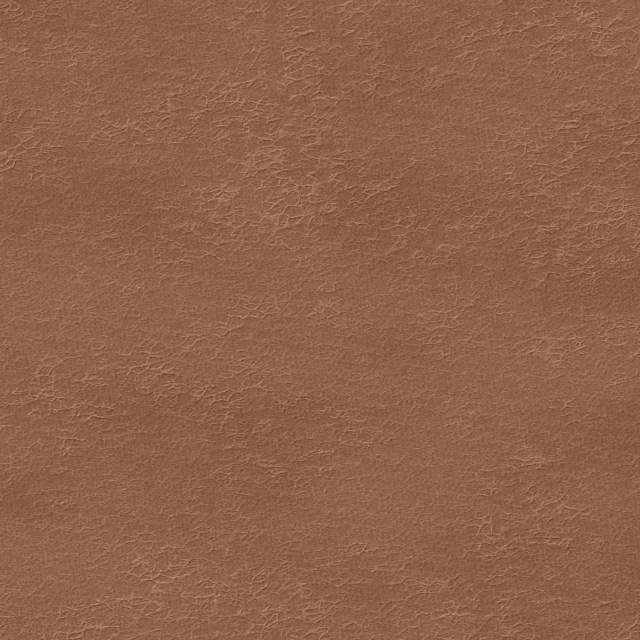
This texture is drawn by a Shadertoy shader. Its source:

```glsl
const vec3 LEATHER = vec3(0.541, 0.382, 0.282);
const float TILT = 0.2;                         // lean of the creases, radians
const vec2 COARSE_CELLS = vec2(42.0, 84.0);     // cells across the canvas
const vec2 FINE_CELLS = vec2(82.0, 142.0);
const vec2 FOLD_SCALE = vec2(9.0, 34.0);
const vec2 PEBBLE_SCALE = vec2(165.0, 235.0);
const vec2 GRAIN_SCALE = vec2(470.0, 510.0);
const float CREASE_WIDTH = 0.0028;
const vec2 SHADE_OFFSET = vec2(-0.0007, 0.0024);
const float CREASE_LIGHT = 0.125;
const float CREASE_SHADE = 0.075;
const float PEBBLE_RELIEF = 0.05;
const float GRAIN_AMOUNT = 0.085;
const float PATCH_AMOUNT = 0.055;

float hash(vec2 p) {
    return fract(sin(dot(p, vec2(127.1, 311.7))) * 43758.5453);
}

vec2 hash2(vec2 p) {
    return vec2(hash(p), hash(p + 57.3));
}

float noise(vec2 p) {
    vec2 i = floor(p), f = fract(p);
    f = f * f * (3.0 - 2.0 * f);
    float low = mix(hash(i), hash(i + vec2(1, 0)), f.x);
    float high = mix(hash(i + vec2(0, 1)), hash(i + vec2(1, 1)), f.x);
    return mix(low, high, f.y);
}

float fbm(vec2 p) {
    float sum = 0.0, amplitude = 0.533;
    for (int i = 0; i < 4; i++) {
        sum += amplitude * noise(p);
        p = mat2(1.6, 1.2, -1.2, 1.6) * p + 7.1;
        amplitude *= 0.5;
    }
    return sum;
}

// Gap between the two nearest cell centres: zero on a cell border
float borderGap(vec2 p) {
    vec2 cell = floor(p), f = fract(p);
    float nearest = 8.0, second = 8.0;
    for (int y = -1; y <= 1; y++)
    for (int x = -1; x <= 1; x++) {
        vec2 o = vec2(x, y);
        float d = length(o + hash2(cell + o) - f);
        second = min(second, max(nearest, d));
        nearest = min(nearest, d);
    }
    return second - nearest;
}

float line(float gap) {
    float pixel = 1.0 / iResolution.y;
    return 1.0 - smoothstep(0.0, max(CREASE_WIDTH, 1.3 * pixel), gap);
}

// Broken network of wrinkles with longer folds running through it
float creases(vec2 p) {
    vec2 warp = vec2(fbm(p * 20.0), fbm(p * 20.0 + 31.0)) - 0.5;
    vec2 q = p + vec2(0.026, 0.02) * warp;
    q += 0.003 * (vec2(noise(p * 150.0), noise(p * 150.0 + 19.0)) - 0.5);
    float worn = smoothstep(0.3, 0.68, fbm(p * vec2(7.0, 12.0) + 3.0));
    float broken = smoothstep(0.3, 0.75, noise(p * vec2(50.0, 80.0) + 11.0));
    float fineBroken = smoothstep(0.3, 0.75, noise(p * vec2(85.0, 120.0) + 43.0));

    float coarse = line(borderGap(q * COARSE_CELLS) / COARSE_CELLS.y);
    float fine = line(borderGap(q * FINE_CELLS + 5.0) / FINE_CELLS.y);
    float fold = line(abs(noise(q * FOLD_SCALE + 23.0) - 0.5) / FOLD_SCALE.y);
    return coarse * broken * mix(0.45, 1.0, worn)
         + fine * fineBroken * mix(0.35, 0.65, worn)
         + fold * broken * worn * 0.6;
}

float pebbles(vec2 p) {
    return noise(p * PEBBLE_SCALE) + 0.6 * noise(p * PEBBLE_SCALE * 1.9 + 13.0);
}

void mainImage(out vec4 fragColor, in vec2 fragCoord) {
    vec2 uv = fragCoord / iResolution.y;
    float c = cos(TILT), s = sin(TILT);
    vec2 p = mat2(c, -s, s, c) * uv + 2.0;

    // Raised creases catch light and shade the lower side
    float tone = CREASE_LIGHT * min(creases(p), 1.2);
    tone -= CREASE_SHADE * min(creases(p + SHADE_OFFSET), 1.2);

    // Pebbled surface, fine grain and broad worn patches
    tone += PEBBLE_RELIEF * (pebbles(p) - pebbles(p + SHADE_OFFSET)) * 0.6;
    tone += GRAIN_AMOUNT * (noise(p * GRAIN_SCALE) - 0.5);
    tone += PATCH_AMOUNT * (fbm(uv * vec2(5.0, 9.0) + 17.0) - 0.5);

    fragColor = vec4(LEATHER + tone, 1.0);
}
```
